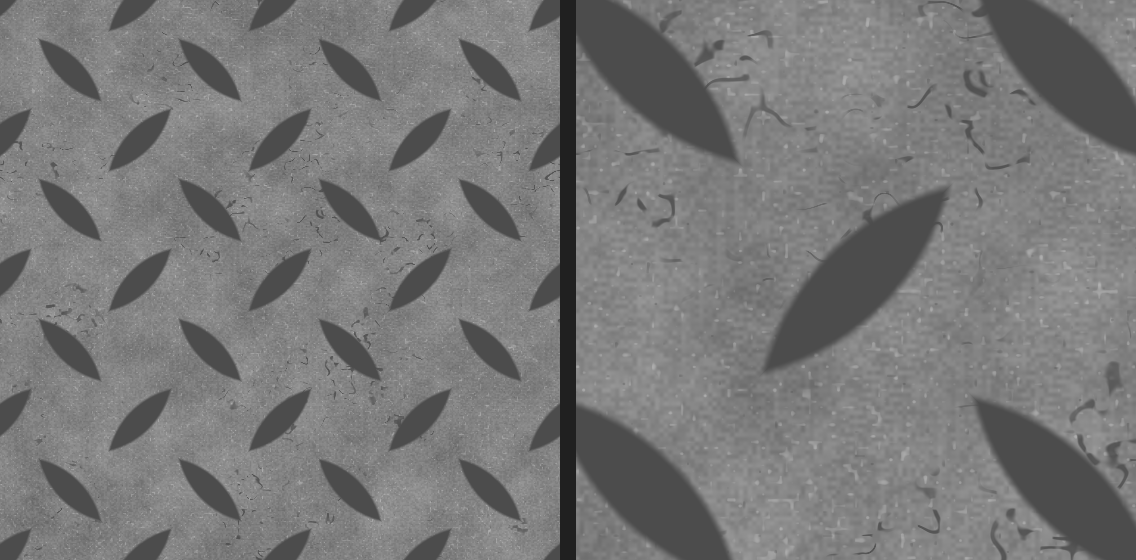
Left, the full canvas; right, a detail of the centre.
Reproduce this texture procedurally as a Shadertoy shader.

```glsl
// Steel tread plate: raised dark lens-shaped studs in two crossed diagonals,
// on grey metal with cloudy mottling, fine grain and clusters of hairline scratches.
// Studs are circle intersections in a repeated cell; all noise wraps at the canvas edge.

const float REPEATS = 4.0;            // cells across and down
const float STUD_HALF_LENGTH = 0.312; // in cells
const float STUD_HALF_WIDTH = 0.089;  // in cells
const float STUD_SOFTNESS = 0.012;    // in cells

const vec3 STUD_COLOR = vec3(0.298);
const vec3 PLATE_COLOR = vec3(0.512);
const vec3 SCRATCH_COLOR = vec3(0.27);

const float MOTTLE_STRENGTH = 0.17;
const float GRAIN_STRENGTH = 0.085;
const float SPECK_STRENGTH = 0.11;
const float SCRATCH_STRENGTH = 0.75;
const float SCRATCH_WIDTH = 0.055;    // in noise height

float hash(vec2 p) {
    return fract(sin(dot(p, vec2(127.1, 311.7))) * 43758.5453);
}

// Value noise with a whole number of lattice cells over the canvas
float wrapNoise(vec2 uv, vec2 period, float seed) {
    vec2 p = uv * period;
    vec2 i = floor(p);
    vec2 f = fract(p);
    f = f * f * (3.0 - 2.0 * f);
    vec2 lo = mod(i, period);
    vec2 hi = mod(i + 1.0, period);
    float bottom = mix(hash(lo + seed), hash(vec2(hi.x, lo.y) + seed), f.x);
    float top = mix(hash(vec2(lo.x, hi.y) + seed), hash(hi + seed), f.x);
    return mix(bottom, top, f.y);
}

// Octaves of wrapping noise, 0 to 1
float wrapFbm(vec2 uv, float period, float seed) {
    float sum = 0.0;
    float weight = 0.5;
    float total = 0.0;
    for (int i = 0; i < 4; i++) {
        sum += weight * wrapNoise(uv, vec2(period), seed);
        total += weight;
        weight *= 0.65;
        period *= 2.0;
        seed += 17.3;
    }
    return sum / total;
}

// Signed distance to a lens along the x axis: two overlapping circles
float lensDistance(vec2 p, float halfLength, float halfWidth) {
    float radius = (halfLength * halfLength + halfWidth * halfWidth) / (2.0 * halfWidth);
    return length(vec2(p.x, abs(p.y) + radius - halfWidth)) - radius;
}

// Distance to the nearest stud; cell corners and centres lean opposite ways
float studDistance(vec2 cell) {
    float nearest = 1.0;
    for (int i = 0; i < 2; i++) {
        float lean = 1.0 - 2.0 * float(i);
        vec2 q = fract(cell + 0.5 + 0.5 * float(i)) - 0.5;
        vec2 axis = normalize(vec2(1.0, lean));
        vec2 local = vec2(dot(q, axis), dot(q, vec2(-axis.y, axis.x)));
        nearest = min(nearest, lensDistance(local, STUD_HALF_LENGTH, STUD_HALF_WIDTH));
    }
    return nearest;
}

// Broken contour lines of stretched noise, gathered in patches
float scratches(vec2 uv) {
    vec2 bend = vec2(wrapNoise(uv, vec2(60.0), 5.0), wrapNoise(uv, vec2(60.0), 9.0)) - 0.5;
    float height = wrapNoise(uv + 0.02 * bend, vec2(34.0, 58.0), 31.0);
    float line = 1.0 - smoothstep(0.3 * SCRATCH_WIDTH, SCRATCH_WIDTH, abs(height - 0.5));
    float patches = smoothstep(0.53, 0.70, wrapFbm(uv, 7.0, 43.0));
    float gaps = smoothstep(0.42, 0.65, wrapNoise(uv, vec2(150.0), 57.0));
    return line * patches * gaps;
}

void mainImage(out vec4 fragColor, in vec2 fragCoord) {
    vec2 uv = fragCoord / iResolution.xy;

    // Plate: cloudy mottling, fine grain and bright specks
    float mottle = wrapFbm(uv, 16.0, 3.0) - 0.5;
    float grain = wrapNoise(uv, vec2(380.0), 71.0) - 0.5;
    float speck = smoothstep(0.78, 0.98, wrapNoise(uv, vec2(290.0), 83.0));
    float pit = smoothstep(0.90, 0.99, wrapNoise(uv, vec2(210.0), 97.0));
    vec3 color = PLATE_COLOR + MOTTLE_STRENGTH * mottle
               + GRAIN_STRENGTH * grain + SPECK_STRENGTH * speck;

    // Wear: hairline scratches and a few small pits
    float wear = max(scratches(uv), 0.4 * pit);
    color = mix(color, SCRATCH_COLOR, SCRATCH_STRENGTH * wear);

    // Studs: flat dark lenses with a soft rim
    float pixel = REPEATS / min(iResolution.x, iResolution.y);
    float soft = max(STUD_SOFTNESS, pixel);
    float stud = 1.0 - smoothstep(-soft, soft, studDistance(uv * REPEATS));
    color = mix(color, STUD_COLOR, stud);

    fragColor = vec4(color, 1.0);
}
```
